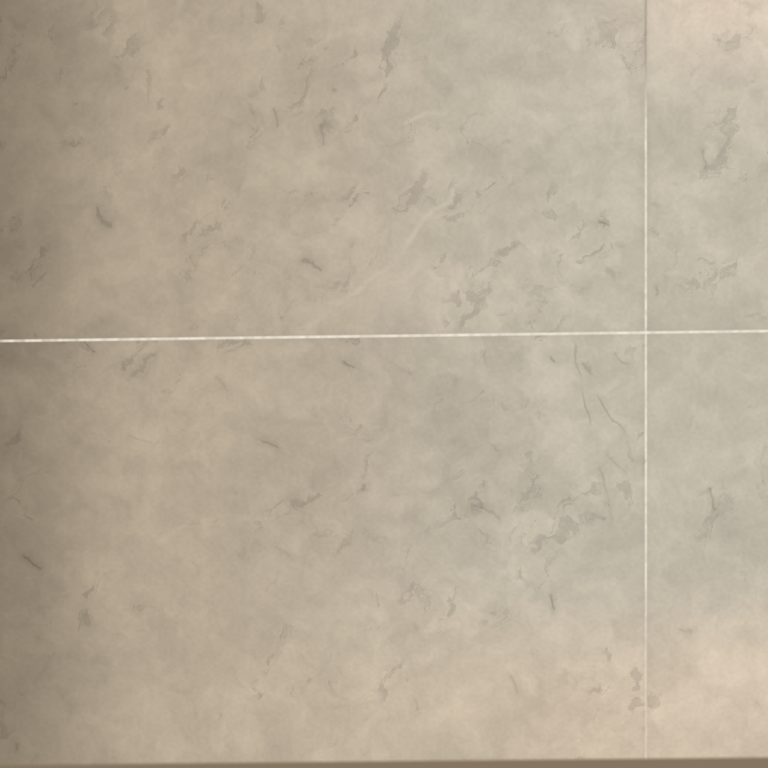
Reproduce this texture procedurally as a Shadertoy shader.

```glsl
const vec2 TILE = vec2(0.95, 0.62);          // tile width and height
const vec2 CROSSING = vec2(0.841, 0.556);    // joint positions
const float TILT = 0.013;                    // rise of the level joint
const vec2 JOINT_HALF = vec2(0.0013, 0.0016);
const float CLOUD = 0.10;
const float BLOTCH = 0.13;
const float FINE = 0.10;
const float GRAIN = 0.025;
const float SMUDGE = 0.09;
const float SCRATCH_CELLS = 9.0;
const float SCRATCH_SHARE = 0.40;
const vec3 EDGE = vec3(0.53, 0.48, 0.41);
const vec3 STONE = vec3(0.705, 0.65, 0.57);
const vec3 PALE = vec3(0.765, 0.735, 0.67);
const vec3 WARM = vec3(0.79, 0.72, 0.63);
const vec3 GLOW = vec3(0.91, 0.84, 0.76);
const vec3 GROUT = vec3(0.94, 0.91, 0.85);
const vec3 SHADOW = vec3(0.58, 0.53, 0.47);
const vec3 SKIRT = vec3(0.52, 0.46, 0.38);

float hash(vec2 p) {
    return fract(sin(dot(p, vec2(127.1, 311.7))) * 43758.545);
}

float noise(vec2 p) {
    vec2 i = floor(p), f = fract(p);
    f = f * f * (3.0 - 2.0 * f);
    return mix(mix(hash(i), hash(i + vec2(1, 0)), f.x),
               mix(hash(i + vec2(0, 1)), hash(i + vec2(1, 1)), f.x), f.y);
}

float fbm(vec2 p) {
    float sum = 0.0, gain = 0.5;
    for (int i = 0; i < 5; i++) {
        sum += gain * noise(p);
        p = mat2(1.6, 1.2, -1.2, 1.6) * p + 7.3;
        gain *= 0.55;
    }
    return sum / 1.06;
}

float segment(vec2 p, vec2 a, vec2 b) {
    vec2 ab = b - a;
    return length(p - a - ab * clamp(dot(p - a, ab) / dot(ab, ab), 0.0, 1.0));
}

// Small soft marks, scattered one per chosen cell
float scratches(vec2 p, float aa) {
    vec2 cell = floor(p * SCRATCH_CELLS);
    float ink = 0.0;
    for (int y = -1; y <= 1; y++)
    for (int x = -1; x <= 1; x++) {
        vec2 id = cell + vec2(x, y);
        if (hash(id + 3.7) > SCRATCH_SHARE) continue;
        vec2 center = (id + vec2(hash(id), hash(id + 9.1))) / SCRATCH_CELLS;
        float angle = 1.7 + 1.2 * hash(id + 5.3);
        vec2 reach = vec2(cos(angle), sin(angle)) * mix(0.002, 0.015, hash(id + 1.9));
        float d = segment(p, center - reach, center + reach);
        float tone = mix(0.2, 0.8, hash(id + 6.1));
        ink += 0.7 * tone * (1.0 - smoothstep(0.0, 0.002 + aa, d));
        ink += 0.35 * tone * exp(-d * d * 16000.0);
    }
    return ink;
}

// Room light falling across the wall
vec3 wallLight(vec2 uv) {
    vec3 color = mix(EDGE, STONE, smoothstep(-0.05, 0.22, uv.x));
    color = mix(color, PALE, 0.9 * smoothstep(0.2, 0.8, uv.x));
    float low = smoothstep(0.27, 0.06, uv.y) * smoothstep(0.1, 0.8, uv.x);
    color = mix(color, WARM, 0.8 * low);
    vec2 top = (uv - vec2(0.95, 1.0)) / vec2(0.15, 0.09);
    vec2 bottom = (uv - vec2(0.99, 0.11)) / vec2(0.22, 0.09);
    color = mix(color, GLOW, 0.85 * exp(-dot(top, top)));
    color = mix(color, GLOW, 0.45 * exp(-dot(bottom, bottom)));
    return color;
}

void mainImage(out vec4 fragColor, in vec2 fragCoord) {
    vec2 uv = fragCoord / iResolution.xy;
    float aa = 1.0 / min(iResolution.x, iResolution.y);
    vec2 grid = (uv - CROSSING - vec2(0.0, TILT * uv.x)) / TILE;
    vec2 tile = floor(grid);
    vec2 p = uv + 5.0 * vec2(hash(tile + 2.0), hash(tile + 8.0));

    // Clouds, blotches and fine mottling of the stone
    vec2 warp = vec2(fbm(p * 30.0), fbm(p * 30.0 + 31.0)) - 0.5;
    float cloud = fbm(p * 5.0) - 0.5;
    float blotch = fbm(p * 17.0 + warp * 0.6) - 0.5;
    float fine = fbm(p * 58.0 + warp * 2.0) - 0.5;
    vec3 color = wallLight(uv);
    color *= 1.0 + CLOUD * cloud + BLOTCH * blotch + FINE * fine;
    color *= 1.0 + GRAIN * (noise(p * 260.0) - 0.5);

    // Broken dark smudges leaning down to the right, then single marks
    vec2 lean = mat2(0.8, 0.6, -0.6, 0.8) * p;
    float streak = smoothstep(0.58, 0.76, fbm(lean * vec2(60.0, 32.0) + warp * 3.0));
    color *= 1.0 - SMUDGE * streak * smoothstep(0.42, 0.62, fbm(p * 8.0 + 17.0));
    color *= 1.0 - 0.20 * min(scratches(p + warp * 0.02, aa), 1.0);

    // Pale vein above the joint, dark cracks below it
    vec2 bent = uv + warp * 0.022;
    float vein = min(segment(bent, vec2(0.40, 0.57), vec2(0.52, 0.67)),
                     segment(bent, vec2(0.52, 0.67), vec2(0.61, 0.78)));
    vein = min(vein, segment(bent, vec2(0.53, 0.84), vec2(0.59, 0.865)));
    float broken = smoothstep(0.3, 0.65, noise(uv * 30.0));
    color += 0.038 * mix(0.35, 1.0, broken) * step(0.0, grid.y)
           * (1.0 - smoothstep(0.0, 0.006, vein));
    float crack = min(segment(bent, vec2(0.745, 0.56), vec2(0.80, 0.29)),
                      segment(bent, vec2(0.76, 0.53), vec2(0.825, 0.40)));
    color *= 1.0 - (0.09 * broken * (1.0 - smoothstep(0.0, 0.002 + aa, crack))
                  + 0.03 * exp(-crack * crack * 2500.0)) * step(grid.y, 0.0);

    // Grout joints, worn along their length
    vec2 d = abs(fract(grid + 0.5) - 0.5) * TILE;
    vec2 line = 1.0 - smoothstep(JOINT_HALF - aa, JOINT_HALF + 1.3 * aa, d);
    vec2 wear = 0.62 + 0.38 * vec2(noise(uv.yy * 140.0), noise(uv.xx * 140.0));
    float fade = smoothstep(0.12, 0.30, uv.y) * smoothstep(0.98, 0.78, uv.y);
    color *= 1.0 - 0.05 * exp(-d.x * 180.0) - 0.03 * exp(-d.y * 200.0);
    vec3 upright = mix(SHADOW, GROUT, smoothstep(0.97, 0.82, uv.y));
    color = mix(color, upright, line.x * wear.x * mix(0.45, 0.95, fade));
    color = mix(color, GROUT, line.y * wear.y);

    // Dark strip at the foot of the wall
    float foot = 0.003 + 0.010 * uv.x;
    color = mix(SKIRT, color, smoothstep(foot - 0.003, foot + 0.003 + aa, uv.y));
    fragColor = vec4(clamp(color, 0.0, 1.0), 1.0);
}
```
